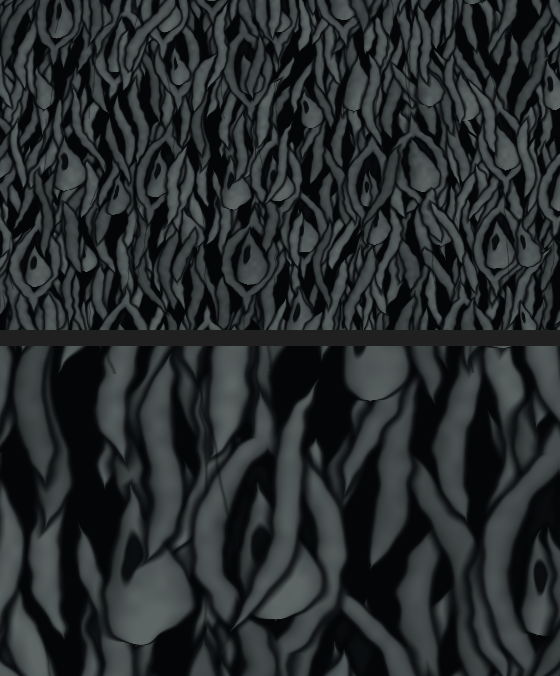
Top, the full canvas; bottom, a detail of the centre.
Write a Shadertoy shader that draws this texture.

```glsl
// Dark stone relief of tangled upright tendrils and hanging teardrop pods.
// Jittered grids scatter curved tubes, arches and drops, painted back to front,
// each with a rounded profile and a soft contact shadow over what lies below.

const vec3 INK = vec3(0.01, 0.018, 0.026);
const vec3 STONE = vec3(0.36, 0.39, 0.39);
const float SOFT = 0.004;     // edge blur, in canvas heights
const float SHADOW = 0.013;   // reach of the contact shadow

float hash(vec2 p) {
    vec3 q = fract(p.xyx * 0.1031);
    q += dot(q, q.yzx + 33.33);
    return fract((q.x + q.y) * q.z);
}

float noise(vec2 p) {
    vec2 i = floor(p), f = fract(p);
    f = f * f * (3.0 - 2.0 * f);
    float low = mix(hash(i), hash(i + vec2(1, 0)), f.x);
    float high = mix(hash(i + vec2(0, 1)), hash(i + vec2(1, 1)), f.x);
    return mix(low, high, f.y);
}

// Paints a rounded body of half width r at sideways offset x
float paintBody(float shade, float x, float r, float tone) {
    float edge = abs(x) - r;
    float u = clamp(x / max(r, 0.001), -1.0, 1.0);
    float body = tone * (0.42 + 0.58 * sqrt(1.0 - u * u) + 0.1 * u);
    shade *= mix(0.12, 1.0, smoothstep(0.0, SHADOW, edge));
    return mix(shade, body, smoothstep(SOFT, -SOFT, edge));
}

// Leaning S-shaped tube that tapers at both ends
float paintTendril(float shade, vec2 p, float halfLength, float r, float lean, float phase, float tone) {
    float t = p.y / halfLength;
    float x = p.x - lean * p.y - 0.013 * sin(p.y * 27.0 + phase);
    return paintBody(shade, x / sqrt(1.0 + lean * lean), r * (1.0 - t * t * t * t), tone);
}

// Two strands that part around a dark hollow and join again
float paintArch(float shade, vec2 p, float halfWidth, float halfHeight, float r, float tone) {
    float s = p.y / halfHeight;
    float bow = halfWidth * max(0.0, 1.0 - s * s);
    shade *= mix(1.0, 0.1, smoothstep(SOFT, -SOFT, abs(p.x) - bow));
    float t = s / 1.4;
    float x = abs(p.x) - bow;
    x /= sqrt(1.0 + 0.5 * s * s);
    return paintBody(shade, x, r * (1.0 - t * t * t * t), tone);
}

// Teardrop with its base at the origin and its tip upward
float paintDrop(float shade, vec2 p, float width, float height, float cleft, float tone) {
    float t = p.y / height;
    float k = clamp(t, 0.0, 1.0);
    float r = 2.9 * width * sqrt(k) * pow(1.0 - k, 1.3) - abs(t - k) * height;
    float x = p.x - 0.01 * sin(t * 5.0);
    float light = tone * mix(1.08, 0.82, k);
    shade = paintBody(shade, x, r, light);
    vec2 c = vec2(x + 0.3 * width - 0.3 * (p.y - 0.55 * height), p.y - 0.55 * height);
    float hollow = smoothstep(1.15, 0.7, length(c / vec2(0.24 * width, 0.18 * height)));
    return shade * (1.0 - 0.9 * cleft * hollow);
}

float scatterTendrils(float shade, vec2 p, vec2 cell, float density, float seed) {
    vec2 home = floor(p / cell);
    for (int j = -2; j <= 2; j++)
    for (int i = -2; i <= 2; i++) {
        vec2 id = home + vec2(i, j);
        vec2 key = id + seed * 17.3;
        if (hash(key + 5.1) > density) continue;
        vec2 jitter = vec2(hash(key), hash(key + 41.7)) - 0.5;
        vec2 q = p - (id + 0.5 + 0.85 * jitter) * cell;
        float flow = noise((id + 0.5) * cell * 5.0 + seed) - 0.45;
        float lean = 0.9 * flow + 0.6 * (hash(key + 9.4) - 0.45);
        float halfLength = mix(0.08, 0.14, hash(key + 13.8));
        float r = mix(0.012, 0.019, hash(key + 23.2));
        float tone = mix(0.62, 0.96, hash(key + 31.6));
        shade = paintTendril(shade, q, halfLength, r, lean, 6.28 * hash(key + 3.3), tone);
    }
    return shade;
}

float scatterPods(float shade, vec2 p, vec2 cell, float seed) {
    vec2 home = floor(p / cell);
    for (int j = -1; j <= 1; j++)
    for (int i = -1; i <= 1; i++) {
        vec2 id = home + vec2(i, j);
        vec2 key = id + seed * 29.7;
        vec2 jitter = vec2(hash(key), hash(key + 37.1)) - 0.5;
        vec2 q = p - (id + 0.5 + 0.7 * jitter) * cell;
        q.x -= 0.35 * (hash(key + 7.9) - 0.4) * q.y;
        float width = mix(0.027, 0.044, hash(key + 11.3));
        float height = width * mix(3.4, 4.3, hash(key + 19.5));
        float tone = mix(0.78, 0.98, hash(key + 27.4));
        if (hash(key + 2.6) < 0.5)
            shade = paintArch(shade, q, width + 0.022, 0.11, 0.015, tone * 0.88);
        float cleft = step(0.45, hash(key + 15.2));
        shade = paintDrop(shade, q + vec2(0.0, 0.075), width, height, cleft, tone);
    }
    return shade;
}

void mainImage(out vec4 fragColor, in vec2 fragCoord) {
    vec2 p = fragCoord / iResolution.y;

    // Broad meander plus a fine wobble that roughens the outlines
    vec2 q = p + 3.0;
    q.x += 0.035 * (noise(q * 6.0) - 0.5) + 0.007 * (noise(q * 55.0) - 0.5);
    q.y += 0.008 * (noise(q * 48.0 + 20.0) - 0.5);

    // Back to front: two tendril mats, pods, a few crossing tendrils
    float shade = 0.0;
    shade = scatterTendrils(shade, q, vec2(0.058, 0.16), 0.95, 1.0);
    shade = scatterTendrils(shade, q, vec2(0.062, 0.17), 0.75, 2.0);
    shade = scatterPods(shade, q, vec2(0.19, 0.26), 3.0);
    shade = scatterTendrils(shade, q, vec2(0.08, 0.18), 0.25, 4.0);

    // Mottled stone surface
    shade *= 0.88 + 0.16 * noise(p * 70.0) + 0.08 * noise(p * 9.0);
    fragColor = vec4(mix(INK, STONE, clamp(shade, 0.0, 1.0)), 1.0);
}
```
